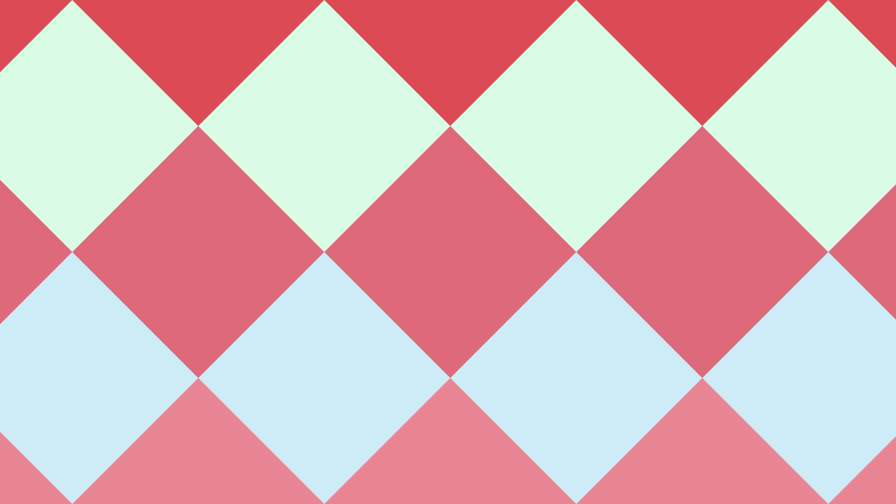
Give the GLSL for this pattern, as a Shadertoy shader.

```glsl
// Harlequin lattice: rows of pale diamonds on rose rows that deepen upward.

const float PERIOD = 0.5;       // diamond diagonal, in canvas heights
const float FIRST_X = 0.1435;   // centre of the first pale diamond
const vec3 PALE_BLUE  = vec3(0.804, 0.925, 0.973);
const vec3 PALE_MINT  = vec3(0.855, 0.984, 0.898);
const vec3 LIGHT_ROSE = vec3(0.910, 0.520, 0.580);
const vec3 DEEP_ROSE  = vec3(0.867, 0.412, 0.484);
const vec3 RED        = vec3(0.862, 0.290, 0.330);

// Signed distance to a square standing on its corner.
float diamondDistance(vec2 p, float halfDiagonal) {
    return (abs(p.x) + abs(p.y) - halfDiagonal) * inversesqrt(2.0);
}

vec3 paleColour(float row) {
    return mod(row, 2.0) < 0.5 ? PALE_BLUE : PALE_MINT;
}

vec3 roseColour(float row) {
    return row < 0.5 ? LIGHT_ROSE : row < 1.5 ? DEEP_ROSE : RED;
}

void mainImage(out vec4 fragColor, in vec2 fragCoord) {
    float pixel = 1.0 / iResolution.y;
    vec2 p = fragCoord * pixel;

    // Repeat the cell around each pale diamond centre.
    vec2 grid = vec2((p.x - FIRST_X) / PERIOD + 0.5, p.y / PERIOD);
    vec2 cell = (fract(grid) - 0.5) * PERIOD;
    float d = diamondDistance(cell, 0.5 * PERIOD);

    // Rose rows lie half a period off the pale rows.
    vec3 pale = paleColour(floor(grid.y));
    vec3 rose = roseColour(floor(grid.y + 0.5));

    float coverage = clamp(0.5 - d / pixel, 0.0, 1.0);
    fragColor = vec4(mix(rose, pale, coverage), 1.0);
}
```
